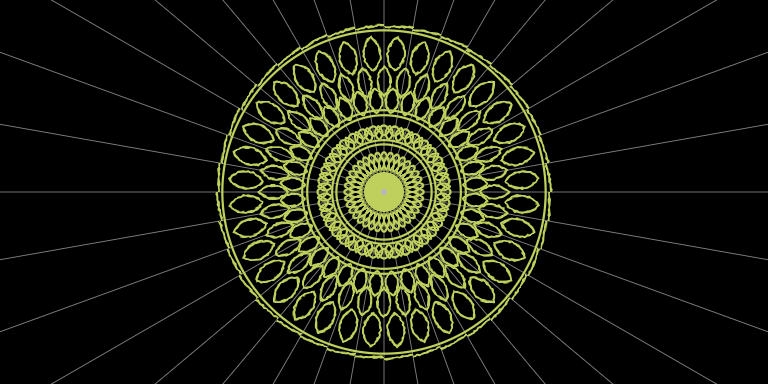
Write a Shadertoy shader that draws this pattern.

```glsl
const float TAU = 6.2831853;
const float FOLDS = 36.0;
const vec3 LIME = vec3(0.75, 0.82, 0.36);
const vec3 SPOKE_GRAY = vec3(0.72);

float hash(vec2 p) {
    return fract(sin(dot(p, vec2(127.1, 311.7))) * 4375.85);
}

float noise(vec2 p) {
    vec2 i = floor(p), f = fract(p);
    f = f * f * (3.0 - 2.0 * f);
    float low = mix(hash(i), hash(i + vec2(1, 0)), f.x);
    float high = mix(hash(i + vec2(0, 1)), hash(i + vec2(1, 1)), f.x);
    return mix(low, high, f.y);
}

// Antialiased coverage of a signed distance
float cover(float d, float px) {
    return clamp(0.5 - d / px, 0.0, 1.0);
}

// Angle relative to the nearest of the evenly spaced axes
float foldAngle(float angle, float offset) {
    float turn = angle * FOLDS / TAU + offset;
    return (fract(turn + 0.5) - 0.5) * TAU / FOLDS;
}

// Outline of a ring of pointed leaves between two radii
float petals(float r, float angle, float offset, float inner, float outer, float width) {
    float local = foldAngle(angle, offset);
    vec2 q = r * vec2(abs(sin(local)), cos(local));
    q.y -= 0.5 * (inner + outer);
    float halfLength = 0.5 * (outer - inner);
    float arc = (halfLength * halfLength + width * width) / (2.0 * width);
    return abs(length(q + vec2(arc - width, 0.0)) - arc);
}

// Two mirrored waves forming a chain of loops around a circle
float braid(float r, float angle, float offset, float radius, float amp) {
    float phase = 0.5 * FOLDS * foldAngle(angle, offset);
    float slope = amp * 0.5 * FOLDS / max(r, 0.02) * sin(phase);
    float d = abs(abs(r - radius) - amp * cos(phase));
    return d / sqrt(1.0 + slope * slope);
}

float ring(float r, float radius) {
    return abs(r - radius);
}

void mainImage(out vec4 fragColor, in vec2 fragCoord) {
    float px = 1.0 / iResolution.y;
    vec2 p = (fragCoord - 0.5 * iResolution.xy) * px;
    float trueRadius = length(p);

    // Hand-drawn wobble
    vec2 wobble = vec2(noise(p * 150.0), noise(p * 150.0 + 37.0)) - 0.5;
    vec2 w = p + wobble * 0.004 * smoothstep(0.1, 0.28, trueRadius);
    float r = length(w);
    float angle = atan(w.y, w.x);

    // Radial spokes
    float spokeDist = trueRadius * abs(sin(foldAngle(atan(p.y, p.x), 0.0)));
    float spokeWidth = 0.0024;
    float spoke = cover(spokeDist - 0.5 * spokeWidth, px) * min(1.0, spokeWidth / px);
    vec3 color = SPOKE_GRAY * spoke * 0.75;

    // Outer rim of slanted segments
    float slant = fract(angle * FOLDS / TAU);
    float d = ring(r, 0.435 - 0.006 * slant);
    d = min(d, ring(trueRadius, 0.421));

    // Three interlocking layers of leaves
    d = min(d, petals(r, angle, 0.5, 0.317, 0.404, 0.022));
    d = min(d, petals(r, angle, 0.0, 0.250, 0.326, 0.017));
    d = min(d, petals(r, angle, 0.5, 0.207, 0.270, 0.016));

    // Double rings
    d = min(d, min(ring(trueRadius, 0.213), ring(trueRadius, 0.200)));
    d = min(d, min(ring(trueRadius, 0.135), ring(trueRadius, 0.124)));

    // Lace band
    d = min(d, braid(r, angle, 0.0, 0.161, 0.012));
    d = min(d, petals(r, angle, 0.5, 0.137, 0.172, 0.009));

    // Central rosette
    d = min(d, braid(r, angle, 0.0, 0.092, 0.011));
    d = min(d, braid(r, angle, 0.5, 0.075, 0.015));
    float ink = cover(d - 0.0029, px);
    ink = max(ink, cover(trueRadius - 0.052, px));
    color = mix(color, LIME, ink);

    // Hub
    color = mix(color, vec3(0.72), cover(trueRadius - 0.008, px));
    fragColor = vec4(color, 1.0);
}
```
